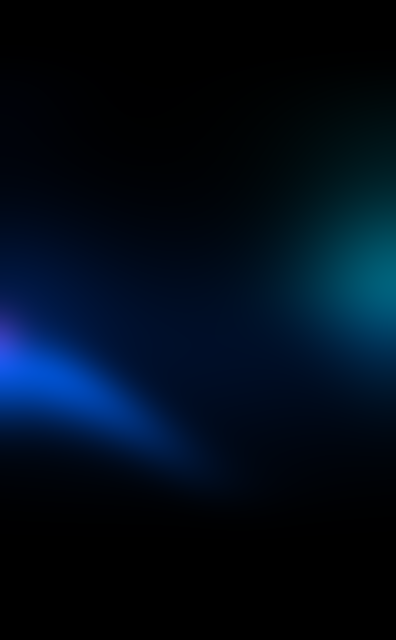
This background is drawn by a Shadertoy shader. Its source:

```glsl
// Soft aurora lights on black: a blue beam bending down from the left edge,
// a teal glow at the right edge and a navy haze between them.
// Each light is a product of lopsided Gaussian falloffs, summed additively.

#define BEAM_COLOR   vec3(0.0, 0.245, 0.61)
#define VIOLET_COLOR vec3(0.22, 0.07, 0.26)
#define HAZE_COLOR   vec3(0.0, 0.055, 0.155)
#define TEAL_COLOR   vec3(0.0, 0.37, 0.43)
#define AZURE_COLOR  vec3(0.0, 0.25, 0.40)
#define BEAM_DROP    0.18
#define BEAM_REACH   0.30

// Gaussian falloff with separate radii on the negative and positive side.
float falloff(float d, float radiusNeg, float radiusPos)
{
    float t = d / (d < 0.0 ? radiusNeg : radiusPos);
    return exp(-t * t);
}

// Glow around a centre: radii are (horizontal, below, above).
float glow(vec2 uv, vec2 centre, vec3 radii)
{
    vec2 d = uv - centre;
    return falloff(d.x, radii.x, radii.x) * falloff(d.y, radii.y, radii.z);
}

// Curved beam that starts on the left, sinks and dies out to the right.
float beam(vec2 uv)
{
    float axis = 0.415 - BEAM_DROP * smoothstep(0.05, 0.72, uv.x);
    float below = mix(0.073, 0.055, smoothstep(0.0, 0.45, uv.x));
    float across = falloff(uv.y - axis, below, 0.054);
    float along = falloff(max(uv.x - 0.12, 0.0), BEAM_REACH, BEAM_REACH);
    return across * along;
}

// Right-hand glow, with a lower rim that slants down toward the edge.
float tealGlow(vec2 uv)
{
    float below = mix(0.09, 0.135, smoothstep(0.65, 1.0, uv.x));
    return glow(uv, vec2(1.02, 0.55), vec3(0.25, below, 0.14));
}

void mainImage(out vec4 fragColor, in vec2 fragCoord)
{
    vec2 uv = fragCoord / iResolution.xy;

    // Wide haze, stronger along the left edge
    vec3 color = HAZE_COLOR * glow(uv, vec2(0.42, 0.45), vec3(0.75, 0.17, 0.18));
    color += vec3(0.0, 0.07, 0.20) * glow(uv, vec2(0.0, 0.50), vec3(0.25, 0.10, 0.16));

    // Blue beam and the violet spot where it enters
    color += BEAM_COLOR * beam(uv);
    color += VIOLET_COLOR * glow(uv, vec2(-0.015, 0.468), vec3(0.075, 0.045, 0.05));

    // Teal light turning azure in its lower part
    vec3 sideColor = mix(AZURE_COLOR, TEAL_COLOR, smoothstep(0.42, 0.57, uv.y));
    color += sideColor * tealGlow(uv);

    // Faint veils in the upper corners
    color += vec3(0.0, 0.055, 0.065) * glow(uv, vec2(1.05, 0.77), vec3(0.33, 0.12, 0.10));
    color += vec3(0.0, 0.008, 0.03) * glow(uv, vec2(0.0, 0.82), vec3(0.20, 0.12, 0.10));

    // Fade to black at the top and bottom
    color *= smoothstep(0.12, 0.25, uv.y) * (1.0 - smoothstep(0.86, 0.96, uv.y));

    fragColor = vec4(color, 1.0);
}
```
